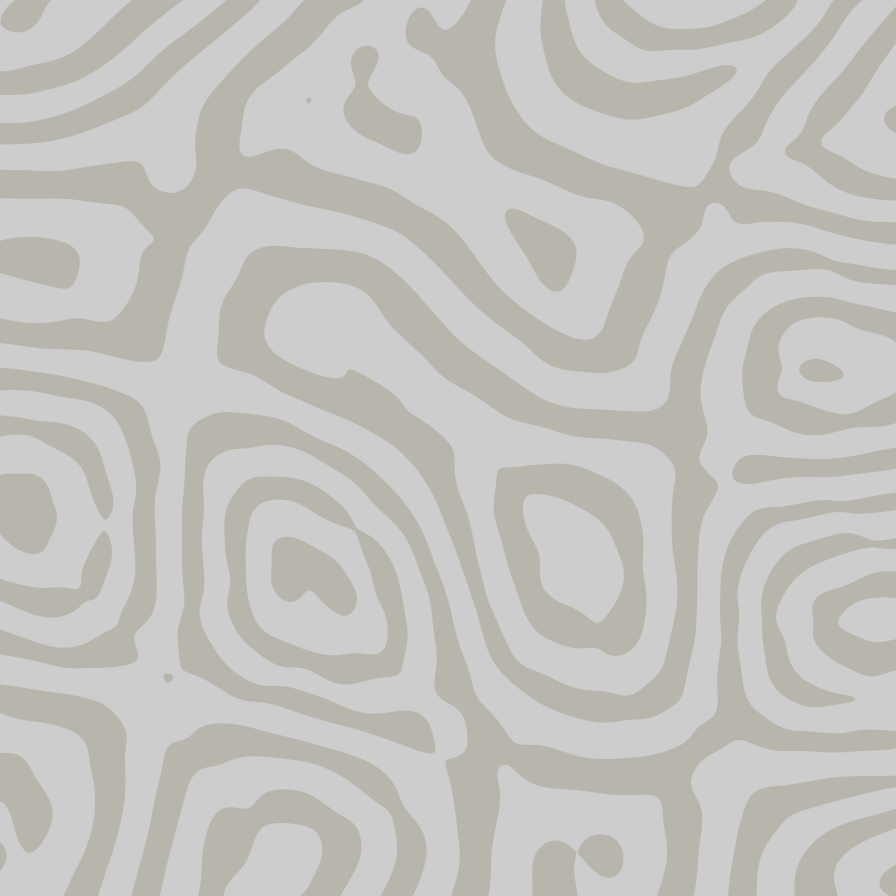
Write a WebGL 2 fragment shader that draws this pattern.

```glsl
#version 300 es
precision highp float;
// Two-tone labyrinth of flowing bands with loops, forks and rounded ends.
// Overlapping wavelets follow the slope of a smooth random height field;
// the sign of their blended sum separates light bands from dark ones.

uniform vec2 u_resolution;
out vec4 fragColor;

#define BAND_PERIOD 0.075   // light plus dark band, in canvas heights
#define WAVELET_CELL 0.062  // spacing of wavelet centres
#define PHASE_JITTER 1.0    // breaks bands into separate ends
#define HILL_WAVES 9        // plane waves in the height field
#define HILL_FREQ_MIN 9.0
#define HILL_FREQ_MAX 19.0
#define HILL_HEIGHT 2.9     // in radians of band phase
#define LIGHT_BIAS 0.09     // widens the light bands
#define SEED 17.0

const float TAU = 6.2831853;
const vec3 LIGHT_GREY = vec3(0.805, 0.805, 0.803);
const vec3 WARM_GREY = vec3(0.718, 0.708, 0.676);

vec3 hash3(vec2 p) {
    vec3 q = fract(p.xyx * vec3(0.1031, 0.1030, 0.0973));
    q += dot(q, q.yxz + 33.33);
    return fract((q.xxy + q.yzz) * q.zyx);
}

// Smooth hills as a sum of plane waves: xy = slope, z = height.
vec3 hills(vec2 p) {
    vec3 sum = vec3(0.0);
    for (int i = 0; i < HILL_WAVES; i++) {
        vec3 rnd = hash3(vec2(float(i) + 3.0, SEED));
        float angle = 2.4 * float(i) + rnd.x;
        float freq = mix(HILL_FREQ_MIN, HILL_FREQ_MAX, rnd.y);
        vec2 wave = freq * vec2(cos(angle), sin(angle));
        float phase = dot(wave, p) + TAU * rnd.z;
        sum += vec3(wave * cos(phase), sin(phase));
    }
    return HILL_HEIGHT * sum;
}

// Blend of nearby wavelets, each with an almost constant band period.
float bands(vec2 p) {
    vec2 home = floor(p / WAVELET_CELL);
    float bandFreq = TAU / BAND_PERIOD;
    float sum = 0.0;
    float total = 0.0;
    for (int y = -2; y <= 2; y++) {
        for (int x = -2; x <= 2; x++) {
            vec2 cell = home + vec2(x, y);
            vec3 rnd = hash3(cell + SEED + 40.0);
            vec2 centre = (cell + 0.5 + 0.6 * (rnd.xy - 0.5)) * WAVELET_CELL;
            vec2 offset = p - centre;
            float reach = length(offset) / (2.0 * WAVELET_CELL);
            float weight = pow(max(1.0 - reach * reach, 0.0), 3.0);

            // Keep the slope direction but limit its steepness.
            vec3 hill = hills(centre);
            float steepness = max(length(hill.xy), 0.001);
            float freq = clamp(steepness, 0.75 * bandFreq, 1.3 * bandFreq);
            vec2 wave = hill.xy * freq / steepness;

            float jitter = PHASE_JITTER * (2.0 * rnd.z - 1.0);
            sum += weight * cos(hill.z + jitter + dot(wave, offset));
            total += weight;
        }
    }
    return sum / max(total, 0.001);
}

void main() {
    vec2 p = gl_FragCoord.xy / u_resolution.y;
    float value = bands(p) + LIGHT_BIAS;
    // One-pixel antialiased edge at the zero crossing.
    float light = clamp(value / max(fwidth(value), 0.0001) + 0.5, 0.0, 1.0);
    fragColor = vec4(mix(WARM_GREY, LIGHT_GREY, light), 1.0);
}
```
